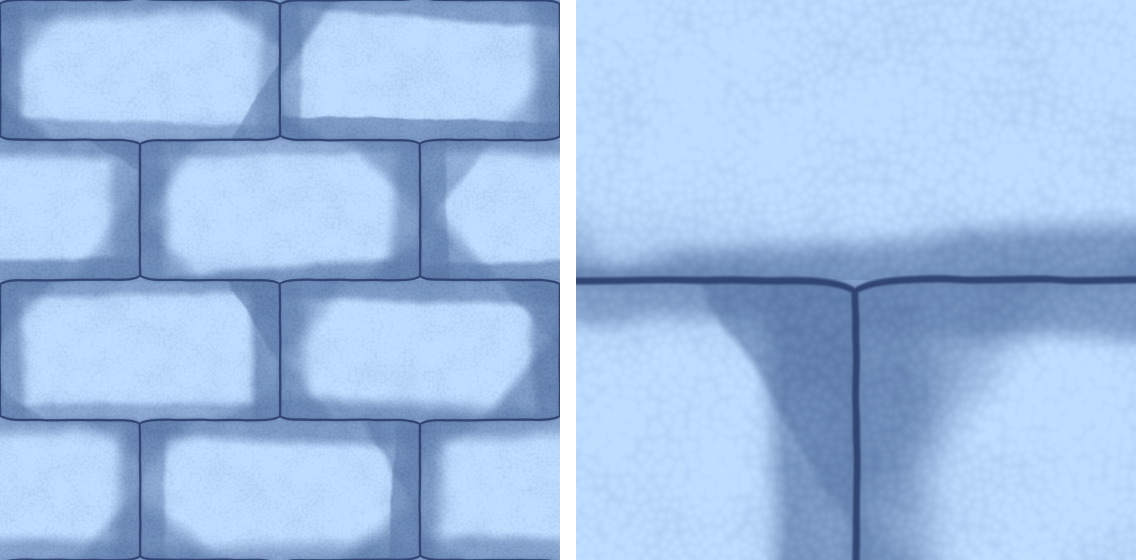
Left, the full canvas; right, a detail of the centre.
Reproduce this texture procedurally as a three.js fragment shader.

```glsl
varying vec2 vUv;

const float TAU = 6.28319;
const vec2 BRICKS = vec2(2.0, 4.0);
const vec2 HALF_SIZE = vec2(0.25, 0.125);
const vec3 LIGHT = vec3(0.73, 0.85, 0.99);
const vec3 SHADE = vec3(0.36, 0.475, 0.66);
const vec3 SEAM = vec3(0.17, 0.25, 0.43);

float hash(vec2 p) {
  vec3 q = fract(p.xyx * 0.1031);
  q += dot(q, q.yzx + 33.33);
  return fract((q.x + q.y) * q.z);
}

// Distance to the nearest scattered point, wrapping after one canvas
float cellular(vec2 uv, float period) {
  vec2 p = uv * period;
  vec2 base = floor(p);
  float nearest = 2.0;
  for (int y = -1; y <= 1; y++) {
    for (int x = -1; x <= 1; x++) {
      vec2 cell = base + vec2(float(x), float(y));
      vec2 id = mod(cell, period);
      vec2 point = cell + vec2(hash(id), hash(id + 217.3));
      nearest = min(nearest, length(point - p));
    }
  }
  return nearest;
}

// Layered sines with whole frequencies, so they wrap
float waves(vec2 uv, float phase) {
  float a = sin(TAU * (3.0 * uv.x + 5.0 * uv.y) + phase);
  float b = sin(TAU * (11.0 * uv.x - 7.0 * uv.y) + 2.0 * a + phase);
  float c = sin(TAU * (17.0 * uv.x + 23.0 * uv.y) + 1.5 * b);
  return 0.45 * a + 0.35 * b + 0.2 * c;
}

// Painted light area: eight tilted sides, each with its own softness
float facets(vec2 p, vec2 id) {
  float tone = 1.0;
  for (int i = 0; i < 8; i++) {
    float side = float(i);
    vec2 key = id * 13.7 + side * 5.3;
    float corner = mod(side, 2.0);
    float angle = side * TAU / 8.0;
    vec2 axis = vec2(cos(angle), sin(angle));
    float tilt = (hash(key) - 0.5) * mix(0.16, 0.5, corner);
    vec2 normal = vec2(cos(angle + tilt), sin(angle + tilt));
    float spread = hash(key + 41.0);
    float inset = mix(0.022 + 0.018 * spread, 0.06 + 0.04 * spread, corner);
    inset += 0.012 * abs(axis.x) * (1.0 - corner);
    float inside = dot(abs(axis), HALF_SIZE) - inset - dot(p, normal);
    float softness = mix(0.003, 0.024, hash(key + 83.0));
    float floorTone = mix(0.32, 0.6, hash(key + 129.0));
    tone *= mix(floorTone, 1.0, smoothstep(-softness, softness, inside));
  }
  return tone;
}

// Inner distances to the sides and to the bent top and bottom
vec2 brickEdges(vec2 p, float bend, float reach) {
  vec2 edge = HALF_SIZE - abs(p);
  edge.y += bend * (exp(-abs(p.x) / reach) - exp(-edge.x / reach));
  return edge;
}

void main() {
  // Running bond layout with slightly unsteady joints
  vec2 wobble = vec2(waves(vUv.yx, 1.0), waves(vUv, 4.0));
  vec2 st = (vUv + 0.0009 * wobble) * BRICKS;
  st.x += 0.5 * (1.0 - mod(floor(st.y), 2.0));
  vec2 id = mod(floor(st), BRICKS);
  vec2 p = (fract(st) - 0.5) / BRICKS;

  vec2 edge = brickEdges(p, 0.007, 0.011);
  float seam = edge.y < 0.0 ? -edge.y : min(edge.x, edge.y);

  // Faceted highlight and soft rim
  float tone = facets(p + 0.003 * wobble.yx, id);
  float rim = min(edge.x * 0.7, edge.y);
  tone *= mix(0.78, 1.0, smoothstep(0.0, 0.06, rim));
  tone = mix(0.4, tone, smoothstep(-0.001, 0.001, edge.y));

  // Watercolour blotches and paper grain
  float blotch = 0.5 - cellular(vUv + 0.012 * wobble, 18.0);
  float grain = 0.5 - cellular(vUv, 170.0);
  tone += 0.1 * blotch + 0.14 * grain + 0.035 * waves(vUv, hash(id) * TAU);

  // Shadow and ink along the joints
  tone *= mix(0.72, 1.0, smoothstep(0.0, 0.011, seam));
  vec3 color = mix(SHADE, LIGHT, clamp(tone, 0.0, 1.04));
  float ink = 1.0 - smoothstep(0.0008, 0.0034, seam);
  color = mix(color, SEAM, 0.92 * ink);

  gl_FragColor = vec4(color, 1.0);
}
```
